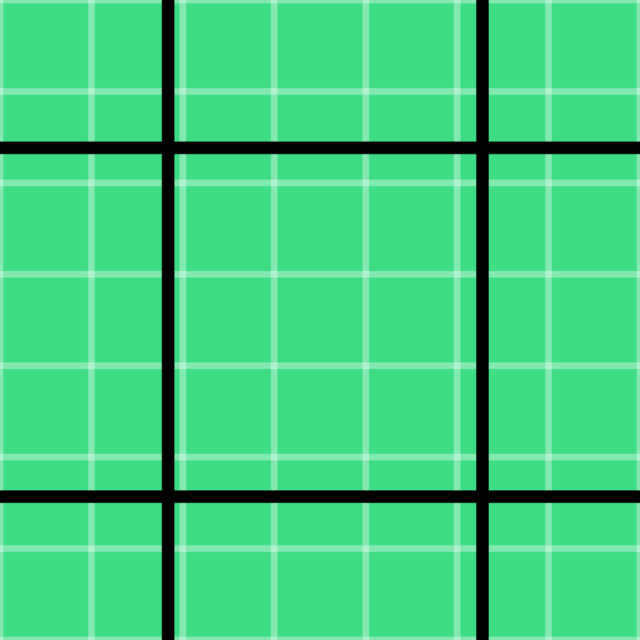
Reproduce this pattern procedurally as a Shadertoy shader.

```glsl
// Green grid paper: a fine translucent white grid under wide black bars.

// Distance on each axis to the nearest line of a repeating set.
vec2 lineDistance(vec2 p, vec2 offset, vec2 period) {
    return abs(mod(p - offset + 0.5 * period, period) - 0.5 * period);
}

// Smooth coverage of lines with the given full width.
vec2 lineMask(vec2 dist, float width, float pixel) {
    return 1.0 - smoothstep(-pixel, pixel, dist - 0.5 * width);
}

void mainImage(out vec4 fragColor, in vec2 fragCoord) {
    vec2 uv = fragCoord / iResolution.xy;
    float pixel = 1.0 / min(iResolution.x, iResolution.y);

    vec3 color = vec3(0.242, 0.863, 0.522);

    // Fine grid, seven cells each way; crossings brighten twice
    vec2 fine = lineMask(lineDistance(uv, vec2(0.0), vec2(1.0 / 7.0)), 0.0104, pixel);
    color = mix(color, vec3(1.0), 0.36 * fine.x);
    color = mix(color, vec3(1.0), 0.36 * fine.y);

    // Opaque bars, two each way
    vec2 bars = lineMask(lineDistance(uv, vec2(0.2627, 0.2240), vec2(0.4912, 0.5450)), 0.0195, pixel);
    color *= (1.0 - bars.x) * (1.0 - bars.y);

    fragColor = vec4(color, 1.0);
}
```
